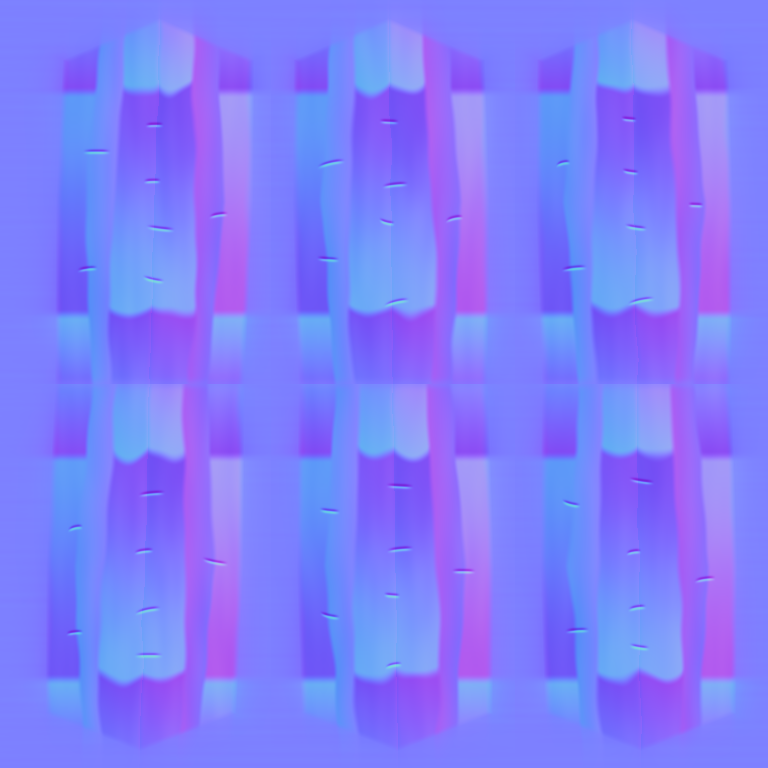
A WebGL 1 fragment shader for this texture map:

```glsl
precision highp float;
uniform vec2 u_resolution;

const float COLUMN_START = 0.195;
const float COLUMN_STEP = 0.317;
const float ROW_HEIGHT = 0.475;
const float TOP_MARGIN = 0.025;
const float CAP_TOP = 0.2;
const float CAP_BOTTOM = 0.81;

vec2 hash2(vec2 p) {
  vec2 q = vec2(dot(p, vec2(127.1, 311.7)), dot(p, vec2(269.5, 183.3)));
  return fract(sin(q) * 43758.5);
}

float gradientCorner(vec2 cell, vec2 corner, vec2 f) {
  return dot(hash2(cell + corner) * 2.0 - 1.0, f - corner);
}

float gradientNoise(vec2 p) {
  vec2 i = floor(p), f = fract(p);
  vec2 w = f * f * f * (f * (f * 6.0 - 15.0) + 10.0);
  float low = mix(gradientCorner(i, vec2(0.0), f), gradientCorner(i, vec2(1.0, 0.0), f), w.x);
  float high = mix(gradientCorner(i, vec2(0.0, 1.0), f), gradientCorner(i, vec2(1.0), f), w.x);
  return mix(low, high, w.y);
}

float softStep(float edge, float width, float x) {
  return smoothstep(edge - width, edge + width, x);
}

// Start and end slope for each of the three lengthwise sections
float sectionSlope(float v, vec2 top, vec2 body, vec2 bottom) {
  float a = mix(top.x, top.y, clamp(v / CAP_TOP, 0.0, 1.0));
  float b = mix(body.x, body.y, smoothstep(CAP_TOP, CAP_BOTTOM, v));
  float c = mix(bottom.x, bottom.y, clamp((v - CAP_BOTTOM) / (1.0 - CAP_BOTTOM), 0.0, 1.0));
  return mix(mix(a, b, softStep(CAP_TOP, 0.017, v)), c, softStep(CAP_BOTTOM, 0.017, v));
}

vec2 centreSlope(float u, float v, float halfWidth, float wobble) {
  float side = softStep(0.0, 0.045, u);
  float local = clamp(abs(u) / halfWidth, 0.0, 1.0) * 2.0 - 1.0;
  float scallop = 0.018 * local * local + 0.035 * wobble;
  float along = v + scallop * (1.0 - smoothstep(0.85, 1.0, v));
  float left = sectionSlope(along, vec2(-0.08, -0.2), vec2(0.02, -0.14), vec2(-0.04, -0.1));
  float right = sectionSlope(along, vec2(0.26, 0.1), vec2(-0.06, 0.0), vec2(0.2, 0.04));
  float y = sectionSlope(along, vec2(0.12, 0.42), vec2(-0.36, 0.36), vec2(-0.42, -0.1));
  float bulge = 0.08 * local * sign(u);
  return vec2(mix(left, right, side) + bulge, y - 0.04 * side);
}

vec2 ridgeSlope(float u, float v, float inner, float outer) {
  float t = clamp((abs(u) - inner) / (outer - inner), 0.0, 1.0);
  float bend = 0.06 * sin(v * 6.2832);
  vec2 left = vec2(mix(0.02, -0.3, t) + bend, mix(0.02, 0.16, t));
  vec2 right = vec2(mix(0.36, 0.06, t) + bend, mix(-0.3, -0.12, t));
  return u < 0.0 ? left : right;
}

vec2 flankSlope(float u, float v) {
  float side = step(0.0, u);
  float left = sectionSlope(v, vec2(-0.18, 0.04), vec2(-0.28, -0.14), vec2(-0.2, -0.1));
  float right = sectionSlope(v, vec2(0.08, 0.1), vec2(0.3, 0.45), vec2(-0.02, 0.16));
  float y = sectionSlope(v, vec2(0.06, -0.48), vec2(0.22, -0.34), vec2(0.44, -0.2));
  float rim = smoothstep(0.9, 1.0, abs(u));
  return vec2(mix(left, right, side) + rim * mix(0.12, -0.2, side), y + rim * mix(-0.08, 0.12, side));
}

// Thin curved nick: dark upper lip, bright lower lip
float nickSlope(vec2 p, float halfLength, float bend) {
  float t = p.x / halfLength;
  float lip = (p.y - bend * (1.0 - t * t)) / 0.0022;
  return -1.5 * lip * exp(-lip * lip) * (1.0 - smoothstep(0.3, 1.0, abs(t)));
}

float scatteredNicks(float u, float v, float halfWidth, vec2 cell) {
  float total = 0.0;
  for (int k = 0; k < 7; k++) {
    float n = float(k);
    vec2 r = hash2(cell * 7.3 + vec2(n * 1.7, n + 4.0));
    float lane = mod(n, 2.0) < 0.5 ? 0.0 : (mod(n, 4.0) < 1.5 ? -0.66 : 0.66);
    vec2 centre = vec2(lane + 0.14 * (r.x - 0.5), 0.25 + 0.076 * (n + r.y));
    vec2 offset = vec2((u - centre.x) * halfWidth, (centre.y - v) * ROW_HEIGHT);
    offset.y -= offset.x * (r.y - 0.5) * 0.5;
    total += nickSlope(offset, mix(0.009, 0.02, r.x), 0.004 * (r.y - 0.4));
  }
  return total;
}

void main() {
  vec2 p = gl_FragCoord.xy / u_resolution;

  // Leaning columns and two stacked rows
  float column = clamp(floor((p.x - COLUMN_START) / COLUMN_STEP + 0.5), 0.0, 2.0);
  float lean = mix(0.027, -0.012, min(column, 1.0));
  float down = clamp((1.0 - p.y - TOP_MARGIN) / ROW_HEIGHT, 0.0, 1.999);
  float row = floor(down), v = fract(down);
  vec2 cell = vec2(column, row);
  float kink = 1.0 - abs(2.0 * v - 1.0);
  float halfWidth = 0.125 + 0.005 * kink;
  float centreX = COLUMN_START + column * COLUMN_STEP + lean * (p.y - 0.5);
  float rawU = (p.x - centreX) / halfWidth;
  float wobble = gradientNoise(vec2(rawU * 3.0, v * 7.0) + cell * 19.0);
  float u = clamp(rawU + 0.05 * wobble, -1.0, 1.0);

  // Centre panels, side ridges and outer flanks
  float inner = 0.35 + 0.09 * smoothstep(0.0, 0.8, v) - 0.04 * smoothstep(0.85, 1.0, v);
  float outer = 0.6 + 0.1 * kink;
  vec2 slope = centreSlope(u, v, inner, wobble);
  slope = mix(slope, ridgeSlope(u, v, inner, outer), softStep(inner, 0.035, abs(u)));
  slope = mix(slope, flankSlope(u, v), softStep(outer, 0.03, abs(u)));
  slope *= 1.0 - 0.45 * exp(-pow((p.y - 0.5) / 0.006, 2.0));
  slope += 0.07 * gradientNoise(vec2(p.x * 55.0, p.y * 9.0));
  slope.y += scatteredNicks(rawU, v, halfWidth, cell);

  // Peaked silhouette with a faint halo
  float sideGap = (1.0 - abs(rawU)) * halfWidth;
  float endGap = min(0.978 - 0.055 * abs(rawU) - p.y, p.y - 0.02 - 0.05 * abs(rawU));
  float inside = min(sideGap, endGap);
  float cover = max(smoothstep(-0.004, 0.01, inside), 0.3 * exp(min(inside, 0.0) / 0.018));
  float streak = gradientNoise(vec2(p.x * 3.0, p.y * 140.0));
  vec2 ground = vec2(-0.02, 0.01 + 0.035 * streak);
  vec3 normal = normalize(vec3(mix(ground, slope, cover), 1.0));
  gl_FragColor = vec4(normal * 0.5 + 0.5, 1.0);
}
```
